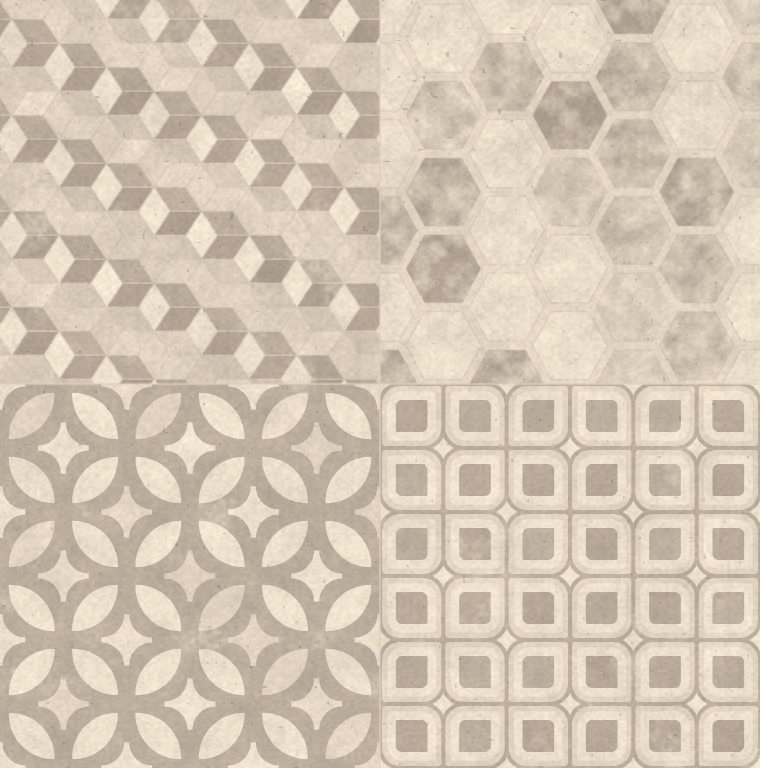
Give the GLSL for this pattern, as a Shadertoy shader.

```glsl
// Four worn stone tiles in a two by two block: tumbling cubes, hexagons,
// petals with stars, and rounded squares. Each tile folds its plane into
// repeating cells, draws them with distance functions, and gets noise wear.

const vec3 CREAM = vec3(0.93, 0.88, 0.80);
const vec3 BEIGE = vec3(0.87, 0.81, 0.74);
const vec3 STONE = vec3(0.78, 0.73, 0.66);
const vec3 GREY = vec3(0.71, 0.65, 0.59);

const float CUBES = 8.0;               // cubes across and down a tile
const vec2 CUBE_SHIFT = vec2(0.58, 0.90);
const float CUBE_SEAM = 0.016;
const vec2 HEXES = vec2(6.0, 5.0);     // hexagon columns and rows
const float HEX_GROUT = 0.058;
const float CELLS = 6.0;               // cells in the two lower tiles
const vec2 PETAL = vec2(0.51, 0.22);   // half length, half width
const float STAR_REACH = 0.40;
const float STAR_CURVE = 0.36;
const float LINE_HALF = 0.032;
const float GRAIN = 0.055;
const float WEAR = 0.10;

const vec2 HEX_STEP = vec2(1.7320508, 1.0);

float hash(vec2 p) {
    return fract(sin(dot(p, vec2(127.1, 311.7))) * 43758.5453);
}

float noise(vec2 p) {
    vec2 i = floor(p), f = fract(p);
    f = f * f * (3.0 - 2.0 * f);
    return mix(mix(hash(i), hash(i + vec2(1, 0)), f.x),
               mix(hash(i + vec2(0, 1)), hash(i + vec2(1, 1)), f.x), f.y);
}

float fbm(vec2 p) {
    float sum = 0.0, amp = 0.5;
    for (int i = 0; i < 4; i++) {
        sum += amp * noise(p);
        p = p * 2.1 + 17.3;
        amp *= 0.5;
    }
    return sum / 0.9375;
}

// Coverage of a shape with signed distance d, aa being one pixel
float cover(float d, float aa) {
    return clamp(0.5 - d / aa, 0.0, 1.0);
}

// Position inside the nearest flat-topped hexagon of height one
vec2 hexLocal(vec2 h) {
    vec2 a = mod(h, HEX_STEP) - 0.5 * HEX_STEP;
    vec2 b = mod(h - 0.5 * HEX_STEP, HEX_STEP) - 0.5 * HEX_STEP;
    return dot(a, a) < dot(b, b) ? a : b;
}

float hexEdge(vec2 q) {
    q = abs(q);
    return 0.5 - max(q.y, dot(q, vec2(0.8660254, 0.5)));
}

float roundBox(vec2 q, float halfSize, float radius) {
    q = abs(q) - halfSize + radius;
    return length(max(q, 0.0)) + min(max(q.x, q.y), 0.0) - radius;
}

// Hexagons split in three rhombi; strong and faint diagonals alternate
vec3 cubeTile(vec2 t, float px) {
    vec2 h = (t * CUBES - CUBE_SHIFT) * vec2(0.8660254, 1.0);
    vec2 q = hexLocal(h);
    vec2 id = (h - q) / vec2(0.8660254, 1.0);
    id = floor(vec2(id.x, id.y - 0.5 * id.x) + 0.5);
    bool strong = mod(id.y, 2.0) < 0.5;
    float ray = dot(vec2(q.x, abs(q.y)), vec2(0.8660254, 0.5));
    float face = ray < 0.0 ? 0.0 : (q.y < 0.0 ? 1.0 : 2.0);
    vec3 col = face < 0.5 ? (strong ? CREAM : BEIGE)
             : face < 1.5 ? (strong ? mix(GREY, STONE, 0.3) : mix(STONE, BEIGE, 0.6))
             : (strong ? GREY * 0.98 : mix(BEIGE, CREAM, 0.25));
    col *= 0.97 + 0.06 * hash(id + face * 7.7);
    float seam = min(hexEdge(q), min(abs(ray), q.x > 0.0 ? abs(q.y) : 1.0));
    return mix(col, mix(STONE, BEIGE, 0.6), 0.75 * cover(seam - CUBE_SEAM, px * CUBES));
}

// Mottled hexagons of random tone in pale grout
vec3 hexTile(vec2 t, float px) {
    vec2 h = t * HEXES * vec2(0.8660254, 1.0);
    vec2 q = hexLocal(h);
    float tone = hash(floor((h - q) * 4.0 + 0.5) + 3.0);
    float mottle = fbm(t * 26.0 + 5.0) - 0.5;
    float depth = tone < 0.3 ? 0.06 : 0.3 + 0.75 * (tone - 0.3);
    vec3 col = mix(CREAM, GREY * 0.97, clamp(depth + mottle * (0.3 + 1.4 * depth), 0.0, 1.0));
    float d = HEX_GROUT - hexEdge(q), aa = px * HEXES.y;
    col = mix(mix(BEIGE, CREAM, 0.35), col, cover(d, aa));
    return mix(col, STONE, 0.4 * cover(abs(d) - 0.01, aa));
}

// Petals circle the stars that sit on every second cell corner
vec3 petalTile(vec2 t, float px) {
    vec2 cell = floor(t * CELLS), f = fract(t * CELLS) - 0.5;
    float flip = mod(cell.x + cell.y, 2.0) < 0.5 ? 1.0 : -1.0;
    f.x *= flip;
    float along = (f.x - f.y) * 0.7071068, across = (f.x + f.y) * 0.7071068;
    float radius = dot(PETAL, PETAL) / (2.0 * PETAL.y);
    float petal = length(vec2(along, abs(across) + radius - PETAL.y)) - radius;
    float corner = across > 0.0 ? 0.5 : -0.5;
    vec2 v = abs(f - corner);
    float star = max(STAR_CURVE - length(v - STAR_REACH), max(v.x, v.y) - STAR_REACH);
    vec2 vertex = cell + 0.5 + corner * vec2(flip, 1.0);
    float fade = petal < star ? hash(cell + 2.0) : hash(vertex + 31.0);
    vec3 light = mix(CREAM, BEIGE, 0.9 * smoothstep(0.55, 1.0, fade));
    return mix(mix(GREY, STONE, 0.35), light, cover(min(petal, star), px * CELLS));
}

// Nested squares, rounded on two opposite corners to leave small stars
vec3 squareTile(vec2 t, float px) {
    vec2 cell = floor(t * CELLS), f = fract(t * CELLS) - 0.5;
    if (mod(cell.x + cell.y, 2.0) > 0.5) f.x = -f.x;
    float turn = f.x * f.y > 0.0 ? 1.0 : 0.25, aa = px * CELLS;
    float rim = roundBox(f, 0.5, 0.32 * turn);
    vec3 col = mix(CREAM, mix(BEIGE, CREAM, 0.25), cover(rim, aa));
    col = mix(col, CREAM, cover(roundBox(f, 0.385, 0.24 * turn), aa));
    vec3 core = mix(GREY, STONE, 0.5 * hash(cell + 9.0));
    col = mix(col, core, cover(roundBox(f, 0.25, 0.10 * turn), aa));
    return mix(col, mix(GREY, STONE, 0.35), cover(abs(rim) - LINE_HALF, aa));
}

void mainImage(out vec4 fragColor, in vec2 fragCoord) {
    vec2 p = 2.0 * fragCoord / iResolution.xy;
    p.y = 2.0 - p.y;                   // rows count down from the top
    float px = 2.0 / iResolution.y;
    vec2 t = fract(p);
    bool right = p.x >= 1.0;
    vec3 col = p.y < 1.0 ? (right ? hexTile(t, px) : cubeTile(t, px))
                         : (right ? squareTile(t, px) : petalTile(t, px));

    // Wear: rubbed patches, cloudy tone, fine grain and dark pits
    float rub = smoothstep(0.60, 0.80, fbm(p * 9.0 + 40.0)) * noise(p * 85.0);
    col = mix(col, CREAM, 0.5 * rub);
    col *= 1.0 + WEAR * (fbm(p * 14.0) - 0.5);
    col *= 1.0 + GRAIN * (noise(p * 190.0) + noise(p * 110.0 + 8.0) - 1.0);
    col *= 1.0 - 0.16 * smoothstep(0.91, 0.98, noise(p * 95.0 + 60.0));

    // Joint between the four tiles
    vec2 joint = abs(p - 1.0);
    col = mix(col, BEIGE, 0.6 * cover(min(joint.x, joint.y) - 0.003, px));
    fragColor = vec4(col, 1.0);
}
```
